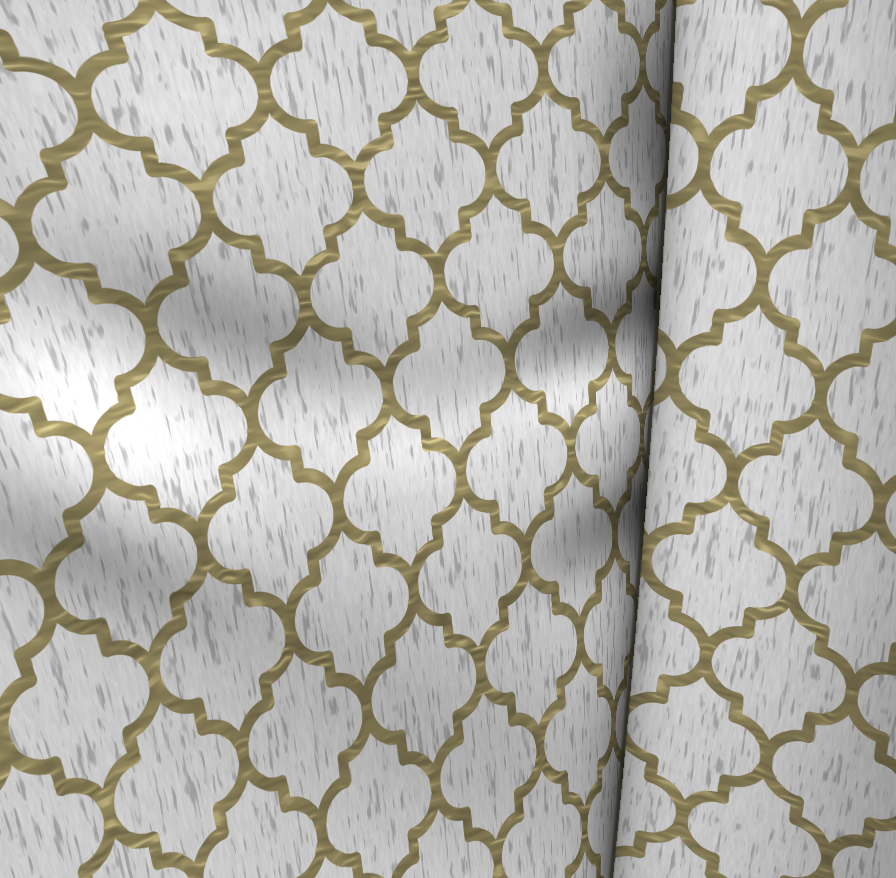
This pattern is drawn by a WebGL 1 fragment shader. Its source:

```glsl
precision highp float;
// Draped pale fabric with a gold quatrefoil trellis, a deep crease and a rolled panel at right.
uniform vec2 u_resolution;

const vec3 CLOTH = vec3(1.0, 0.995, 1.0);
const vec3 GOLD = vec3(0.67, 0.62, 0.43);
const float LINE_HALF = 0.043;     // half stroke width, in cell widths
const float CELL_ASPECT = 1.3;     // cell height over cell width
const float LOBE_RADIUS = 0.25;
const float BASE_LIGHT = 0.81;
const float FLECK_DEPTH = 0.24;
const float FOIL_DEPTH = 0.45;
const float CREASE_WIDTH = 0.020;

float hash(vec2 p) {
  return fract(sin(dot(p, vec2(127.1, 311.7))) * 43758.5453);
}

float noise(vec2 p) {
  vec2 i = floor(p), f = fract(p);
  f = f * f * (3.0 - 2.0 * f);
  return mix(mix(hash(i), hash(i + vec2(1.0, 0.0)), f.x),
             mix(hash(i + vec2(0.0, 1.0)), hash(i + vec2(1.0, 1.0)), f.x), f.y);
}

// Soft elliptical patch of light or shade, slanted along the drape
float patchAt(vec2 p, vec2 center, vec2 size, float slant) {
  vec2 q = p - center;
  q.y -= slant * q.x;
  q /= size;
  return exp(-dot(q, q));
}

// Horizontal position of the crease at height y (measured downward)
float creaseX(float y) {
  return 0.755 - 0.045 * y - 0.028 * y * y;
}

// Cell coordinates on the loose, sheared cloth
vec2 drapeCells(vec2 p) {
  float drop = p.y - 0.234;
  float a = -0.566 + 3.92 * p.x + 2.95 * p.x * p.x + drop * (1.59 * p.x - 1.61);
  a += 0.5 * exp((p.x - creaseX(p.y)) / 0.03);
  float b = (p.y - 0.267 + p.x * (0.16 + 0.484 * drop)) / 0.28;
  return vec2(a, b);
}

// Cell coordinates on the rolled panel
vec2 rollCells(vec2 p) {
  float a = (p.x - 0.889 + 0.15 * (p.y - 0.059)) / 0.169;
  float drop = p.y - 0.1875;
  drop -= (p.x - 0.859) * (0.08 + 0.307 * drop);
  return vec2(a, drop * (3.84 + 1.06 * drop));
}

// Distance to the trellis: a round side lobe, then a short riser
float trellis(vec2 cell) {
  vec2 d = abs(fract(cell + 0.5) - 0.5) - 0.25;
  d *= d.x < 0.0 ? -1.0 : 1.0;
  d.y *= CELL_ASPECT;
  float lobeY = -0.25 * CELL_ASPECT;
  float lobe = abs(length(d - vec2(0.0, lobeY)) - LOBE_RADIUS);
  float riserHalf = -lobeY - LOBE_RADIUS;
  float riser = length(vec2(d.x, max(abs(d.y) - riserHalf, 0.0)));
  return min(lobe, riser);
}

float drapeLight(vec2 p) {
  float l = BASE_LIGHT;
  l += 0.24 * patchAt(p, vec2(0.12, 0.47), vec2(0.16, 0.09), 0.45);
  l += 0.13 * patchAt(p, vec2(0.42, 0.49), vec2(0.15, 0.06), 0.15);
  l += 0.16 * patchAt(p, vec2(0.63, 0.44), vec2(0.11, 0.04), -0.20);
  l += 0.08 * patchAt(p, vec2(0.22, 0.10), vec2(0.20, 0.12), 0.0);
  l -= 0.20 * patchAt(p, vec2(0.26, 0.36), vec2(0.20, 0.06), 0.30);
  l -= 0.18 * patchAt(p, vec2(0.10, 0.62), vec2(0.18, 0.06), 0.35);
  l -= 0.30 * patchAt(p, vec2(0.68, 0.35), vec2(0.12, 0.05), -0.35);
  l -= 0.24 * patchAt(p, vec2(0.71, 0.13), vec2(0.05, 0.12), 0.0);
  l -= 0.28 * patchAt(p, vec2(0.68, 0.58), vec2(0.09, 0.05), -0.50);
  l -= 0.12 * patchAt(p, vec2(0.50, 0.82), vec2(0.30, 0.14), 0.30);
  float gap = max(creaseX(p.y) - p.x, 0.0);
  return l - 0.52 * exp(-gap / CREASE_WIDTH);
}

float rollLight(vec2 p) {
  float inset = max(p.x - creaseX(p.y), 0.0);
  float l = BASE_LIGHT + 0.05 - 0.55 * inset * smoothstep(0.05, 0.3, inset);
  l -= 0.24 * exp(-inset / 0.018);
  return l - 0.07 * smoothstep(0.45, 0.95, p.y);
}

void main() {
  float pixel = 1.0 / u_resolution.x;
  vec2 p = vec2(gl_FragCoord.x, u_resolution.y - gl_FragCoord.y) * pixel;
  float side = p.x - creaseX(p.y);
  bool onRoll = side > 0.0;
  vec2 cell = onRoll ? rollCells(p) : drapeCells(p);
  float light = onRoll ? rollLight(p) : drapeLight(p);

  // Fine upright flecks in the cloth
  float grain = noise(vec2(cell.x * 48.0, cell.y * 9.0));
  float fine = noise(vec2(cell.x * 75.0, cell.y * 22.0) + 31.0);
  float fleck = smoothstep(0.56, 0.86, 0.6 * grain + 0.4 * fine);
  vec3 cloth = CLOTH * light * (1.0 - FLECK_DEPTH * fleck + 0.07 * (fine - 0.5));

  // Crosswise ridges in the gold foil, glinting unevenly
  float ridge = noise(vec2(cell.x * 7.0, cell.y * 48.0 + 2.0 * noise(cell * 9.0)));
  float glint = 0.4 + 0.6 * noise(cell * 1.7 + 12.0);
  vec3 gold = GOLD * light * (0.95 + FOIL_DEPTH * glint * (ridge - 0.45));
  gold += vec3(0.18, 0.17, 0.14) * glint * smoothstep(0.70, 0.95, ridge) * light;

  float aa = 5.0 * pixel;
  float frayed = LINE_HALF + 0.008 * (ridge - 0.5);
  float ink = 1.0 - smoothstep(frayed - aa, frayed + aa, trellis(cell));
  vec3 color = mix(cloth, gold, ink);

  // Dark seam inside the crease
  float seam = 1.0 - smoothstep(0.0, 0.003 + pixel, abs(side + 0.002));
  color = mix(color, vec3(0.17, 0.16, 0.12), 0.75 * seam);
  gl_FragColor = vec4(clamp(color, 0.0, 1.0), 1.0);
}
```
